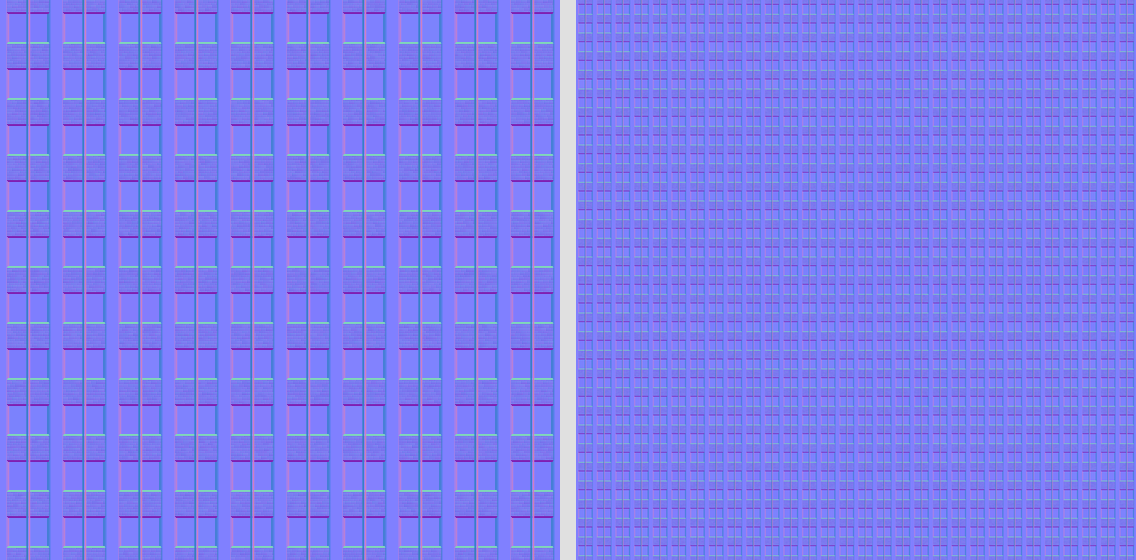
Left, the tile; right, the same tile 3 across and 3 down.
Reproduce this texture map procedurally as a WebGL 2 fragment shader.

```glsl
#version 300 es
precision highp float;
// Tiling normal map of a tower facade: flat piers, paired panes, brick spandrels.
uniform vec2 u_resolution;
out vec4 fragColor;

const float REPEATS = 10.0;
const float SPANDREL_FACE = 0.217;  // half height of the brick face
const float SPANDREL_RIM = 0.249;   // half height including the bevel
const vec2 BRICK_SIZE = vec2(0.096, 0.048);

float hash(vec2 p) {
    return fract(sin(dot(p, vec2(127.1, 311.7))) * 43758.5453);
}

// Share of a pixel of half width h, centred at x, that lies between a and b
float band(float x, float a, float b, float h) {
    return clamp((min(x + h, b) - max(x - h, a)) / (2.0 * h), 0.0, 1.0);
}

// Slight lean of each glass pane; both panes of a window nearly agree
vec2 paneTilt(vec2 cell, float side) {
    vec2 window = vec2(hash(cell), hash(cell + 37.0)) - 0.5;
    float own = hash(cell + vec2(side * 13.0, 71.0)) - 0.5;
    return window * vec2(0.07, 0.06) + vec2(own * 0.02, 0.0);
}

// Worn brick courses: a lean per brick and lit or shaded joints
vec2 brickTilt(vec2 p, vec2 cell, float h) {
    vec2 q = p / BRICK_SIZE;
    float row = floor(q.y);
    q.x += 0.5 * mod(row, 2.0) + 0.3 * hash(vec2(row, 5.0) + cell);
    vec2 brick = vec2(floor(q.x), row);
    vec2 f = fract(q);
    vec2 seed = brick + cell * 17.0;
    vec2 lean = vec2(hash(seed), hash(seed + 9.0)) - 0.5;
    vec2 r = h / BRICK_SIZE;
    vec2 joint = vec2(
        band(f.x, 0.85, 1.0, r.x) - band(f.x, 0.0, 0.15, r.x),
        band(f.y, 0.75, 1.0, r.y) - band(f.y, 0.0, 0.25, r.y));
    float wear = 0.4 + 0.6 * hash(seed + 23.0);
    return lean * vec2(0.07, 0.08) + joint * vec2(0.09, 0.12) * wear;
}

// Tilt to colour: red and green hold the lean, blue falls as it steepens
vec3 encodeTilt(vec2 tilt) {
    return vec3(0.5 + 0.5 * tilt, 1.0 - 0.17 * length(tilt));
}

void main() {
    vec2 grid = gl_FragCoord.xy / u_resolution * REPEATS;
    vec2 halfPixel = 0.5 * REPEATS / u_resolution;
    float hx = halfPixel.x;
    float hy = halfPixel.y;
    float x = fract(grid.x);
    float y = fract(grid.y + 0.5) - 0.5;
    vec2 windowCell = floor(grid);
    vec2 spandrelCell = mod(floor(grid + vec2(0.0, 0.5)), REPEATS);

    // Panes between the flat piers
    float opening = band(x, 0.125, 0.885, hx);
    vec2 tilt = paneTilt(windowCell, step(0.5, x)) * opening;

    // Stepped window reveals
    tilt = mix(tilt, vec2(0.46, 0.0), band(x, 0.130, 0.165, hx));
    tilt = mix(tilt, vec2(-0.54, 0.0), band(x, 0.842, 0.872, hx));

    // Spandrel with corners cut at 45 degrees
    float inset = max(abs(y) - SPANDREL_FACE, 0.0);
    float width = band(x, 0.116 + inset, 0.895 - inset, hx);
    float panel = width * band(y, -SPANDREL_RIM, SPANDREL_RIM, hy);
    vec2 brick = brickTilt(vec2(x, y), spandrelCell, max(hx, hy));
    tilt = mix(tilt, brick - vec2(0.03, 0.05), panel);
    float topRim = width * band(y, SPANDREL_FACE, SPANDREL_RIM, hy);
    float bottomRim = width * band(y, -SPANDREL_RIM, -SPANDREL_FACE, hy);
    tilt = mix(tilt, vec2(0.0, 0.74), topRim);
    tilt = mix(tilt, vec2(0.0, -0.80), bottomRim);

    // Thin pier edges running the full height
    tilt = mix(tilt, vec2(0.28, 0.0), band(x, 0.110, 0.124, hx));
    tilt = mix(tilt, vec2(-0.52, 0.0), band(x, 0.881, 0.899, hx));

    // Central mullion: two slopes and a flat crown
    tilt = mix(tilt, vec2(-0.58, 0.0), band(x, 0.470, 0.503, hx));
    tilt = mix(tilt, vec2(0.0), band(x, 0.503, 0.512, hx));
    tilt = mix(tilt, vec2(0.62, 0.0), band(x, 0.512, 0.540, hx));

    // Slopes lose extra blue; brick faces are a little duller
    vec3 color = encodeTilt(tilt);
    color.b -= 0.17 * smoothstep(0.1, 0.8, length(tilt));
    color.b -= 0.05 * panel * (1.0 - topRim - bottomRim);
    fragColor = vec4(color, 1.0);
}
```
